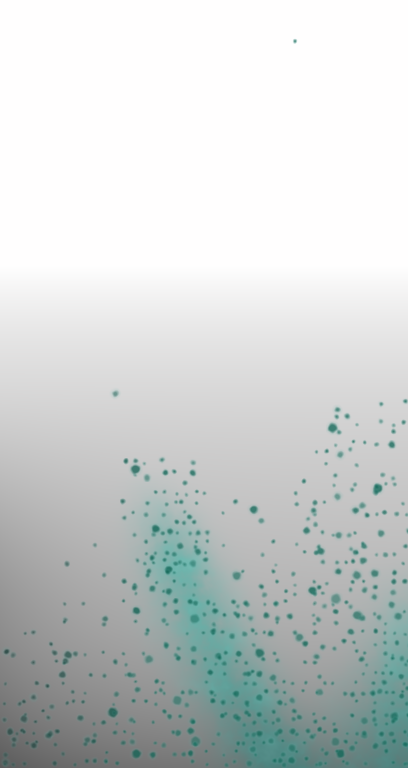
Reproduce this background procedurally as a WebGL 2 fragment shader.

```glsl
#version 300 es
precision highp float;
// A white sky fading to grey, with teal powder rising from the lower edge.
// The fade is a formula of height, the powder clouds are noisy soft bands,
// and the grains are jittered grid dots kept or dropped by a density field.

#define FADE_TOP 0.655
#define HAZE_DEPTH 0.27
#define FLOOR_DEPTH 0.26
#define LEFT_SHADE 0.13
#define CLOUD_OPACITY 0.78
#define GRAIN_OPACITY 0.80
#define GRAIN_BLUR 0.004
#define GRAIN_LAYERS 3
#define CLOUD_TEAL vec3(0.33, 0.68, 0.64)
#define DEEP_TEAL vec3(0.22, 0.49, 0.47)
#define GRAIN_TEAL vec3(0.07, 0.40, 0.34)
#define GRAIN_DARK vec3(0.12, 0.25, 0.23)

uniform vec2 u_resolution;
out vec4 fragColor;

vec2 hash2(vec2 p) {
    vec3 q = fract(p.xyx * vec3(0.1031, 0.1030, 0.0973));
    q += dot(q, q.yzx + 33.33);
    return fract((q.xx + q.yz) * q.zy);
}

float gradientNoise(vec2 p) {
    vec2 cell = floor(p), f = fract(p);
    vec2 w = f * f * f * (f * (f * 6.0 - 15.0) + 10.0);
    float corner[4];
    for (int i = 0; i < 4; i++) {
        vec2 o = vec2(i & 1, i >> 1);
        float a = 6.2832 * hash2(cell + o).x;
        corner[i] = dot(vec2(cos(a), sin(a)), f - o);
    }
    return mix(mix(corner[0], corner[1], w.x), mix(corner[2], corner[3], w.x), w.y);
}

float fbm(vec2 p) {
    float sum = 0.0, amp = 1.0;
    for (int i = 0; i < 4; i++) {
        sum += amp * gradientNoise(p);
        p = p * 2.03 + 7.1;
        amp *= 0.55;
    }
    return sum;
}

// Grey fade: quick haze under the white, then a darker floor and left side
float backdrop(vec2 uv) {
    float d = max(FADE_TOP - uv.y, 0.0);
    float shade = 1.0 - HAZE_DEPTH * (1.0 - exp(-5.0 * d));
    shade -= FLOOR_DEPTH * pow(d / FADE_TOP, 4.0);
    return shade - LEFT_SHADE * exp(-4.0 * uv.x) * smoothstep(0.52, 0.2, uv.y);
}

// Slanted band that widens as it descends to the right
float plume(vec2 uv) {
    float depth = max(0.40 - uv.y, 0.0);
    float axis = 0.37 + 0.36 * depth + 1.1 * depth * depth;
    float width = 0.065 + 0.13 * depth;
    float side = (uv.x - axis) / width;
    return exp(-side * side) * smoothstep(0.40, 0.24, uv.y);
}

// Second cloud leaning in from the right edge
float sideCloud(vec2 uv) {
    float side = (uv.x - 1.02) / mix(0.19, 0.10, smoothstep(0.0, 0.2, uv.y));
    return exp(-side * side) * smoothstep(0.29, 0.10, uv.y);
}

// Chance that a grain exists at a place
float grainDensity(vec2 uv) {
    float top = 0.23 + 0.07 * smoothstep(0.06, 0.18, uv.x)
              + 0.11 * smoothstep(0.27, 0.31, uv.x)
              - 0.04 * smoothstep(0.48, 0.60, uv.x)
              + 0.12 * smoothstep(0.70, 0.84, uv.x);
    float below = top - uv.y;
    float field = 0.05 + 0.20 * smoothstep(0.0, 0.22, below);
    field += 0.22 * smoothstep(0.18, 0.02, uv.y) * smoothstep(0.30, 0.05, uv.x);
    vec2 crown = (uv - vec2(0.405, 0.335)) / vec2(0.11, 0.085);
    field += 0.42 * exp(-dot(crown, crown));
    field += 0.10 * smoothstep(0.52, 0.66, uv.x) * smoothstep(0.0, 0.05, below);
    field += 0.14 * (plume(uv) + sideCloud(uv));
    return field * smoothstep(-0.005, 0.012, below);
}

void main() {
    vec2 uv = gl_FragCoord.xy / u_resolution;
    vec2 p = gl_FragCoord.xy / u_resolution.x;
    float aspect = u_resolution.y / u_resolution.x;
    vec3 color = backdrop(uv) * vec3(1.0, 0.998, 0.998);

    // Powder clouds, mottled by noise
    float mottle = fbm(p * 13.0);
    float powder = plume(uv) + sideCloud(uv);
    powder = clamp(powder * (0.88 + 0.55 * mottle), 0.0, 1.0);
    vec3 cloud = mix(DEEP_TEAL, CLOUD_TEAL, smoothstep(-0.06, 0.22, uv.y));
    color = mix(color, cloud + 0.07 * mottle, powder * CLOUD_OPACITY);

    // Grains: each layer has finer cells and smaller dots
    float wobble = 0.0022 * gradientNoise(p * 95.0);
    for (int i = 0; i < GRAIN_LAYERS; i++) {
        float size = 0.050 * pow(0.70, float(i));
        vec2 id = floor(p / size);
        vec2 place = hash2(id + 17.0 * float(i));
        vec2 trait = hash2(id + 71.3 + 29.0 * float(i));
        vec2 center = (id + 0.27 + 0.46 * place) * size;
        vec2 home = center / vec2(1.0, aspect);
        float keep = step(trait.x, grainDensity(home));
        float radius = size * mix(0.10, 0.22, trait.y * trait.y);
        float d = length(p - center) + wobble - radius;
        float ink = keep * smoothstep(GRAIN_BLUR, -GRAIN_BLUR, d);
        float halo = keep * smoothstep(size * 0.2, 0.0, d);
        vec3 grain = mix(GRAIN_DARK, GRAIN_TEAL, smoothstep(0.05, 0.42, home.x));
        color = mix(color, CLOUD_TEAL, 0.16 * halo);
        color = mix(color, grain, ink * GRAIN_OPACITY * mix(0.55, 1.0, place.y));
    }
    fragColor = vec4(clamp(color, 0.0, 1.0), 1.0);
}
```
